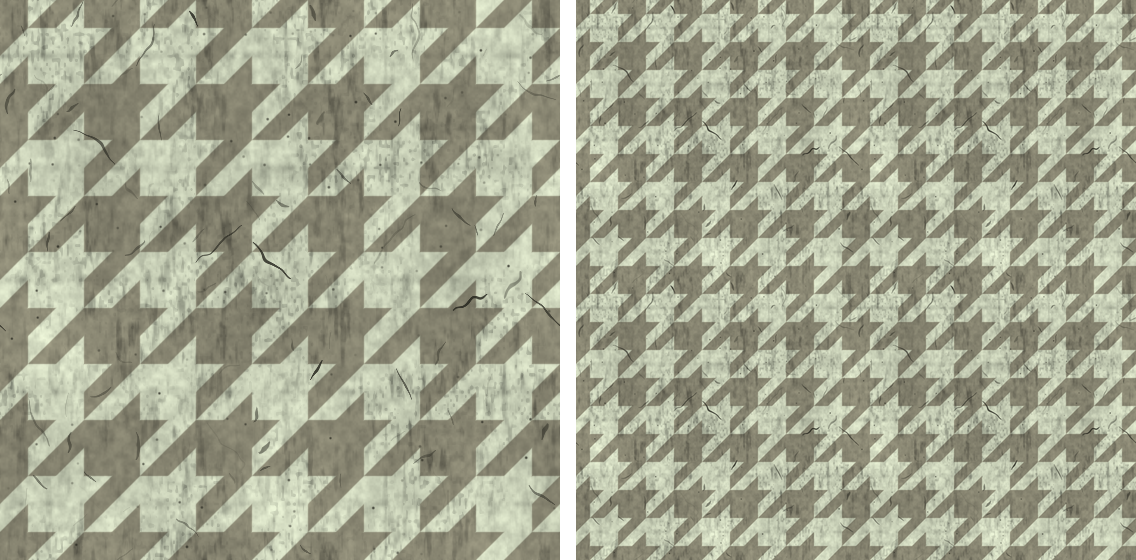
Left, the tile; right, the same tile 2 across and 2 down.
A Shadertoy shader for this pattern:

```glsl
const float REPEATS = 5.0;
const vec3 DARK = vec3(0.535, 0.525, 0.447);
const vec3 LIGHT = vec3(0.805, 0.835, 0.735);
const vec3 CRACK = vec3(0.15, 0.15, 0.12);

// Integer hash of a non-negative cell and a seed, 0 to 1
float hash(vec2 cell, float seed) {
    uvec3 v = uvec3(vec3(cell, seed)) * 1664525u + 1013904223u;
    v.x += v.y * v.z; v.y += v.z * v.x; v.z += v.x * v.y;
    v ^= v >> 16u;
    v.x += v.y * v.z; v.y += v.z * v.x; v.z += v.x * v.y;
    return float(v.z >> 16u) / 65535.0;
}

// Value noise that wraps after one canvas
float noise(vec2 p, vec2 period, float seed) {
    vec2 g = p * period;
    vec2 i = floor(g);
    vec2 f = g - i;
    f = f * f * (3.0 - 2.0 * f);
    vec2 a = mod(i, period);
    vec2 b = mod(i + 1.0, period);
    return mix(mix(hash(a, seed), hash(vec2(b.x, a.y), seed), f.x),
               mix(hash(vec2(a.x, b.y), seed), hash(b, seed), f.x), f.y);
}

float fbm(vec2 p, vec2 period, float seed) {
    float sum = 0.0;
    float amplitude = 0.5;
    for (int i = 0; i < 3; i++) {
        sum += amplitude * noise(p, period, seed + float(i));
        period *= 2.0;
        amplitude *= 0.5;
    }
    return sum / 0.875;
}

// Smooth square wave: 1 on the first half of each unit
float band(float x, float blur) {
    return smoothstep(-blur, blur, 0.25 - abs(fract(x + 0.25) - 0.5));
}

// Two thread directions, swapped by a diagonal twill
float houndstooth(vec2 p, float pixel) {
    vec2 q = vec2(p.x, 1.0 - p.y) * REPEATS - 0.25;
    float blur = pixel * REPEATS;
    float warp = band(q.x, blur);
    float weft = band(q.y, blur);
    float twill = band(2.0 * (q.x + q.y), blur * 2.83);
    return mix(warp, weft, twill);
}

// Jagged tapering strokes, one candidate per grid cell
float cracks(vec2 p, float grid, float seed, float reach, float pixel) {
    vec2 bend = vec2(fbm(p, vec2(16.0), seed), fbm(p, vec2(16.0), seed + 10.0));
    vec2 q = p + 0.045 * (bend - 0.5);
    float ink = 0.0;
    for (int y = -1; y <= 1; y++)
    for (int x = -1; x <= 1; x++) {
        vec2 cell = floor(q * grid) + vec2(x, y);
        vec2 id = mod(cell, grid);
        vec2 centre = (cell + vec2(hash(id, seed + 20.0), hash(id, seed + 21.0))) / grid;
        vec2 dir = normalize(vec2(1.8 * hash(id, seed + 22.0) - 0.9, 0.6));
        float strength = hash(id, seed + 23.0);
        float halfLength = reach * mix(0.3, 1.0, hash(id, seed + 24.0));
        vec2 delta = q - centre;
        float t = clamp(dot(delta, dir) / halfLength, -1.0, 1.0);
        float d = length(delta - dir * halfLength * t);
        float width = 0.0021 * strength * strength * (1.0 - abs(t));
        float line = 1.0 - smoothstep(width, width + pixel, d);
        ink = max(ink, line * smoothstep(0.4, 1.0, strength));
    }
    return ink;
}

// Small round pits
float specks(vec2 p, float grid, float seed, float pixel) {
    vec2 id = mod(floor(p * grid), grid);
    vec2 centre = 0.25 + 0.5 * vec2(hash(id, seed), hash(id, seed + 1.0));
    float size = hash(id, seed + 2.0);
    float d = length(fract(p * grid) - centre) / grid;
    float radius = 0.0022 * size;
    return step(0.8, size) * hash(id, seed + 3.0) * (1.0 - smoothstep(radius - pixel, radius + pixel, d));
}

void mainImage(out vec4 fragColor, in vec2 fragCoord) {
    vec2 p = fragCoord / iResolution.xy;
    float pixel = 1.0 / min(iResolution.x, iResolution.y);
    float light = houndstooth(p, pixel);
    vec3 color = mix(DARK, LIGHT, light);

    // Stains, plaster grain and vertical fibres
    float stain = fbm(p, vec2(6.0, 5.0), 1.0);
    float grain = fbm(p, vec2(80.0, 70.0), 5.0);
    float fibre = fbm(p, vec2(90.0, 22.0), 9.0);
    float patches = smoothstep(0.3, 0.7, fbm(p, vec2(9.0, 7.0), 13.0));
    float scratch = smoothstep(0.5, 0.85, fibre) * mix(0.35, 1.0, patches);
    float flecks = smoothstep(0.58, 0.85, noise(p, vec2(190.0, 130.0), 17.0)) * patches;
    float wear = 1.0 + 0.2 * (stain - 0.5) + 0.26 * (grain - 0.5);
    wear -= 0.24 * scratch + mix(0.06, 0.15, light) * flecks;

    // Faint rubbed line across the middle of each light row
    float row = (fract(p.y * REPEATS) - 0.5) / 0.035;
    wear -= 0.12 * light * exp(-row * row) * noise(p, vec2(70.0, 90.0), 19.0);
    color *= wear;

    // Cracks and pits
    float damage = max(cracks(p, 7.0, 30.0, 0.055, pixel),
                       0.6 * cracks(p, 12.0, 70.0, 0.025, pixel));
    damage = max(damage, specks(p, 26.0, 110.0, pixel));
    color = mix(color, CRACK, 0.85 * damage);
    fragColor = vec4(color, 1.0);
}
```
